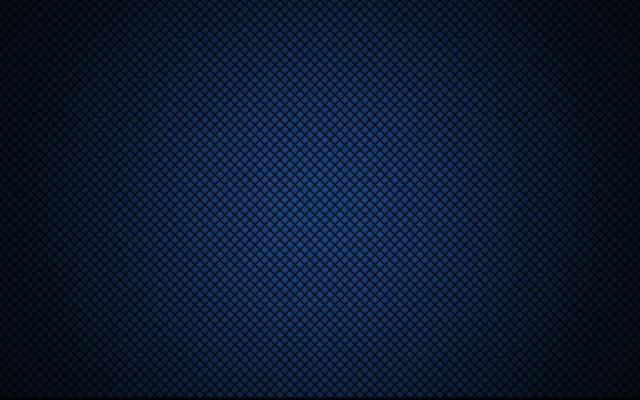
This background is drawn by a WebGL 1 fragment shader. Its source:

```glsl
precision highp float;
uniform vec2 u_resolution;

float hash(vec2 p) {
    return fract(sin(dot(p, vec2(12.71, 31.17))) * 4375.85);
}

// Brightness of a diagonal basket weave with unit cells
float weave(vec2 p, float pixel) {
    vec2 cell = floor(p);
    vec2 f = p - cell;
    float over = mod(cell.x + cell.y, 2.0);

    // Alternate strands run along opposite diagonals
    vec2 strand = mix(f, f.yx, over);
    vec2 edge = min(strand, 1.0 - strand);
    float along = smoothstep(0.04 - pixel * 0.5, 0.16 + pixel * 0.5, edge.x);
    float across = smoothstep(0.02 - pixel * 0.5, 0.13 + pixel * 0.5, edge.y);

    // Rounded strand, lit from above, with slight variation per cell
    float bulge = 0.82 + 0.24 * sin(3.14159 * strand.x);
    float light = 0.94 + 0.16 * (f.x + f.y - 1.0);
    float grain = 0.96 + 0.08 * hash(cell);
    return mix(0.22, bulge * light * grain, along * across);
}

void main() {
    vec2 uv = gl_FragCoord.xy / u_resolution;
    vec2 p = gl_FragCoord.xy / u_resolution.y;
    float aspect = u_resolution.x / u_resolution.y;

    // Soft blue light fading towards the corners
    vec2 offset = p - vec2(0.5 * aspect, 0.49);
    float glow = exp(-3.0 * dot(offset, offset));
    vec3 edgeBlue = vec3(0.012, 0.034, 0.058);
    vec3 centerBlue = vec3(0.118, 0.265, 0.495);
    vec3 color = mix(edgeBlue, centerBlue, glow);

    // Forty woven diamonds over the height
    vec2 diagonal = vec2(p.x + p.y, p.y - p.x) * 40.0;
    float pixel = 56.6 / u_resolution.y;
    color *= weave(diagonal, pixel);

    // Dark strip along the bottom
    color *= mix(0.15, 1.0, smoothstep(0.004, 0.009, uv.y));
    gl_FragColor = vec4(color, 1.0);
}
```
